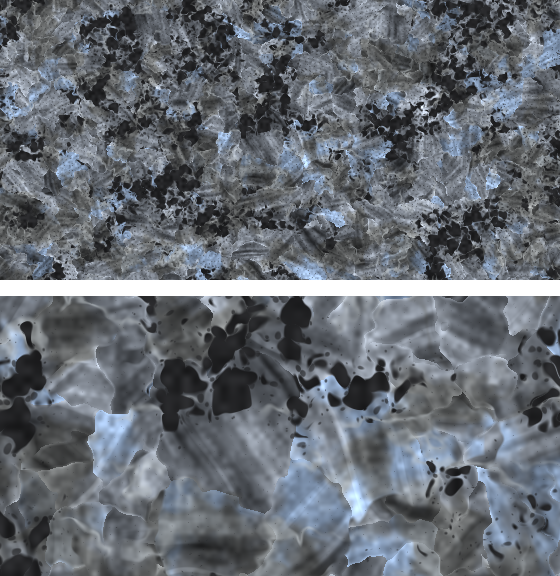
Top, the full canvas; bottom, a detail of the centre.
A WebGL 1 fragment shader for this texture:

```glsl
precision highp float;
// Polished blue-grey feldspar granite: angular, streaky crystals with
// pale seams and clustered black mineral specks. Crystals are stretched Voronoi
// cells at two sizes; streaks and clouds are value noise turned to each cell.
uniform vec2 u_resolution;

#define GRAIN_SCALE 7.0
#define CHIP_SCALE 15.0
#define SPECK_SCALE 40.0
#define PIT_SCALE 75.0
#define BLUE_SHARE 0.24
#define STREAK_DEPTH 0.24
#define CLOUD_DEPTH 0.42
#define GREY_TINT vec3(0.95, 1.0, 1.075)
#define BLUE_TINT vec3(0.86, 1.0, 1.19)
#define WARM_TINT vec3(0.99, 1.0, 0.98)
#define SEAM_COLOR vec3(0.70, 0.725, 0.74)
#define BLACK_COLOR vec3(0.135, 0.137, 0.145)

float hash(vec2 p) {
  vec3 q = fract(p.xyx * 0.1031);
  q += dot(q, q.yzx + 33.33);
  return fract((q.x + q.y) * q.z);
}

vec2 hash2(vec2 p) {
  return vec2(hash(p), hash(p + 57.7));
}

float noise(vec2 p) {
  vec2 i = floor(p), f = fract(p);
  f = f * f * (3.0 - 2.0 * f);
  return mix(mix(hash(i), hash(i + vec2(1.0, 0.0)), f.x),
             mix(hash(i + vec2(0.0, 1.0)), hash(i + 1.0), f.x), f.y);
}

float fbm(vec2 p) {
  float sum = 0.0, amp = 0.533;
  for (int i = 0; i < 4; i++) {
    sum += amp * noise(p);
    p = mat2(1.6, 1.2, -1.2, 1.6) * p + 13.7;
    amp *= 0.5;
  }
  return sum;
}

vec2 turn(vec2 p, float angle) {
  float c = cos(angle), s = sin(angle);
  return vec2(c * p.x + s * p.y, c * p.y - s * p.x);
}

// Elongated cells: x = tone seed, y = distance to rim, z = angle, w = blue seed
vec4 grains(vec2 p) {
  vec2 base = floor(p), id = base;
  float first = 9.0, second = 9.0, axis = 0.0;
  for (int j = -2; j <= 2; j++) {
    for (int i = -2; i <= 2; i++) {
      vec2 cell = base + vec2(float(i), float(j));
      float angle = 2.8 * (hash(cell + 7.3) - 0.5) - 0.35;
      vec2 d = abs(turn(p - cell - 0.1 - 0.8 * hash2(cell), angle)) * vec2(0.72, 1.4);
      float dist = mix(length(d), d.x + d.y, 0.4) - 0.25 * hash(cell + 21.9);
      if (dist < first) {
        second = first;
        first = dist;
        id = cell;
        axis = angle;
      } else {
        second = min(second, dist);
      }
    }
  }
  return vec4(hash(id + 3.1), second - first, axis, hash(id + 11.7));
}

// Signed distance to scattered round specks, in cell units
float specks(vec2 p, float radius) {
  vec2 base = floor(p);
  float dist = 9.0;
  for (int j = -1; j <= 1; j++) {
    for (int i = -1; i <= 1; i++) {
      vec2 cell = base + vec2(float(i), float(j));
      dist = min(dist, length(p - cell - hash2(cell)) - radius * hash(cell + 5.5));
    }
  }
  return dist;
}

// Streaked, clouded crystal with pale scratches and a lit rim
vec3 crystal(vec4 g, vec2 p) {
  vec2 s = turn(p, g.z);
  s.y += 0.012 * noise(p * 18.0);
  float fine = noise(s * vec2(15.0, 120.0) + 90.0 * g.x);
  float cleavage = noise(s * vec2(7.0, 50.0) + 70.0 * g.w);
  float scratch = smoothstep(0.72, 0.95, noise(s * vec2(9.0, 85.0) + 33.0));
  float cloud = fbm(p * 16.0 + 50.0 * g.x);
  float blue = smoothstep(0.97 - BLUE_SHARE, 1.03 - BLUE_SHARE, g.w)
             * smoothstep(0.30, 0.55, cloud);
  float tone = mix(0.37, 0.56, g.x) + STREAK_DEPTH * (fine + cleavage - 1.0)
             + CLOUD_DEPTH * (cloud - 0.5) + 0.10 * scratch + 0.07 * blue;
  tone += 0.16 * smoothstep(0.16, 0.0, g.y) * cleavage;
  return tone * mix(GREY_TINT, BLUE_TINT, blue);
}

void main() {
  vec2 p = gl_FragCoord.xy / u_resolution.y;
  float pixel = 1.0 / u_resolution.y;
  vec2 warp = vec2(fbm(p * 9.0), fbm(p * 9.0 + 31.0)) - 0.5;
  vec2 ripple = vec2(noise(p * 65.0), noise(p * 65.0 + 19.0)) - 0.5;
  vec2 q = p + 0.05 * warp + 0.014 * ripple;

  // Large crystals, broken up by patches of small chips
  vec4 big = grains(q * GRAIN_SCALE);
  vec4 small = grains(q * CHIP_SCALE + 17.0);
  float rim = smoothstep(0.22, 0.0, big.y);
  float chips = smoothstep(0.47, 0.52, fbm(p * 8.0 + 9.0) + 0.10 * rim);
  vec3 color = mix(crystal(big, p), crystal(small, p), chips);

  // Dim neutral ground between the crystals
  float ground = smoothstep(0.50, 0.66, fbm(q * 11.0 + 40.0) + 0.07 * rim);
  float dim = dot(color, vec3(0.333)) * 0.70;
  color = mix(color, dim * WARM_TINT, 0.8 * ground);

  // Pale filaments
  float ridge = 1.0 - abs(2.0 * fbm(q * 12.0 + 73.0) - 1.0);
  float seam = smoothstep(0.88, 1.0, ridge) * smoothstep(0.35, 0.7, noise(p * 18.0 + 4.0));
  color = mix(color, SEAM_COLOR, 0.55 * seam);
  color *= 1.0 + 0.30 * (noise(p * 140.0) - 0.5);

  // Clustered black minerals and tiny pits
  float cluster = fbm(p * 9.0 + 60.0) + 0.10 * (rim - 0.35);
  float radius = 0.92 * smoothstep(0.44, 0.72, cluster);
  float blot = specks((p + 0.04 * warp + 0.022 * ripple) * SPECK_SCALE, radius);
  float pit = specks((p + 0.008 * ripple) * PIT_SCALE + 8.0, 0.34 * smoothstep(0.40, 0.65, cluster));
  float black = smoothstep(0.07 + pixel * SPECK_SCALE, -0.09, blot) * smoothstep(0.05, 0.2, radius);
  black = max(black, 0.65 * smoothstep(pixel * PIT_SCALE, -0.1, pit));
  vec3 mineral = BLACK_COLOR * (0.65 + 0.7 * noise(p * 90.0 + 6.0));
  gl_FragColor = vec4(clamp(mix(color, mineral, black), 0.0, 1.0), 1.0);
}
```
